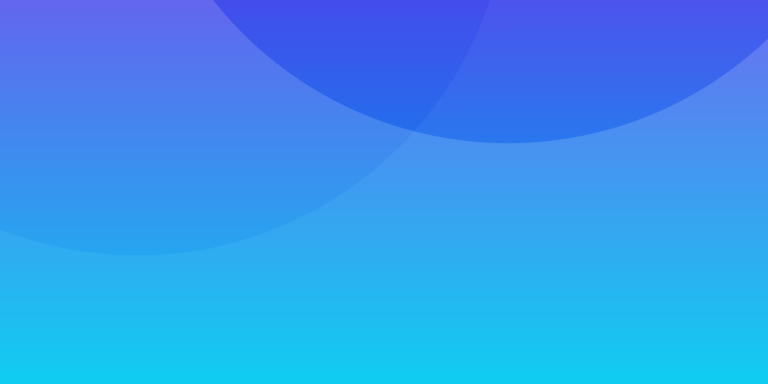
Write a Shadertoy shader that draws this background.

```glsl
// Cyan to indigo vertical gradient with two large translucent discs at the top.

// Antialiased coverage of a disc, in units of the canvas height.
float disc(vec2 p, vec2 center, float radius) {
    float pixel = 1.0 / iResolution.y;
    return 1.0 - smoothstep(-0.7 * pixel, 0.7 * pixel, length(p - center) - radius);
}

void mainImage(out vec4 fragColor, in vec2 fragCoord) {
    vec2 p = fragCoord / iResolution.y;
    p.x *= 2.0 * iResolution.y / iResolution.x; // keep the layout two units wide

    // Background gradient
    vec3 cyan = vec3(0.06, 0.805, 0.945);
    vec3 indigo = vec3(0.42, 0.43, 0.94);
    vec3 color = mix(cyan, indigo, p.y);

    // Faint left disc and stronger right disc, deepening where they overlap
    color -= vec3(0.033, 0.03, 0.005) * disc(p, vec2(0.357, 1.302), 0.967);
    color -= vec3(0.122, 0.1, 0.01) * disc(p, vec2(1.323, 1.604), 0.977);

    fragColor = vec4(color, 1.0);
}
```
